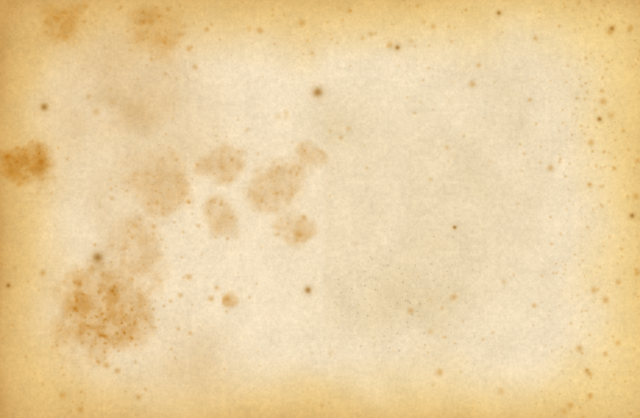
This texture is drawn by a WebGL 2 fragment shader. Its source:

```glsl
#version 300 es
precision highp float;

#define ASPECT 1.533
#define WARP 0.055
#define GRAIN 0.045
#define MOTTLE 0.035
#define SPECK_STRENGTH 0.42
#define STAIN_STRENGTH 0.95
#define RIM_WIDTH 0.045
#define FOLD_X 0.777

uniform vec2 u_resolution;
out vec4 fragColor;

const vec3 CREAM = vec3(0.957, 0.885, 0.755);
const vec3 TAN = vec3(0.925, 0.790, 0.530);
const vec3 YELLOW = vec3(0.955, 0.835, 0.565);
const vec3 BROWN = vec3(0.780, 0.590, 0.310);
const vec3 RUST = vec3(0.750, 0.490, 0.140);
const vec3 OLIVE = vec3(0.800, 0.700, 0.480);

// Foxed patches: centre, radius, strength
const vec4 PATCHES[12] = vec4[12](
  vec4(0.149, 0.940, 0.055, 0.60), vec4(0.374, 0.930, 0.070, 0.50),
  vec4(0.072, 0.606, 0.064, 1.00), vec4(0.390, 0.550, 0.082, 0.44),
  vec4(0.527, 0.612, 0.056, 0.44), vec4(0.534, 0.474, 0.052, 0.44),
  vec4(0.667, 0.552, 0.070, 0.46), vec4(0.705, 0.452, 0.044, 0.46),
  vec4(0.330, 0.400, 0.085, 0.42), vec4(0.249, 0.248, 0.125, 0.82),
  vec4(0.737, 0.622, 0.036, 0.40), vec4(0.558, 0.289, 0.021, 0.50));

// Wide faint discolourations: centre, radius, strength
const vec4 SHADES[9] = vec4[9](
  vec4(0.30, 0.80, 0.17, 0.36), vec4(0.38, 0.69, 0.14, 0.22),
  vec4(0.25, 0.53, 0.12, 0.20), vec4(1.10, 0.54, 0.26, 0.25),
  vec4(0.90, 0.25, 0.13, 0.24), vec4(1.25, 0.80, 0.13, 0.22),
  vec4(0.81, 0.70, 0.08, 0.22), vec4(0.47, 0.14, 0.09, 0.26),
  vec4(1.06, 0.31, 0.15, 0.18));

// Single bold spots: centre, radius
const vec3 SPOTS[11] = vec3[11](
  vec3(0.761, 0.779, 0.013), vec3(0.952, 0.886, 0.007),
  vec3(1.195, 0.969, 0.006), vec3(1.466, 0.932, 0.007),
  vec3(1.436, 0.715, 0.006), vec3(1.514, 0.484, 0.007),
  vec3(0.234, 0.384, 0.014), vec3(1.089, 0.456, 0.005),
  vec3(0.020, 0.317, 0.006), vec3(0.738, 0.306, 0.009),
  vec3(0.106, 0.744, 0.010));

vec2 hash2(vec2 p) {
  vec3 q = fract(vec3(p.xyx) * vec3(0.1031, 0.1030, 0.0973));
  q += dot(q, q.yzx + 33.33);
  return fract((q.xx + q.yz) * q.zy);
}

float gradAt(vec2 cell, vec2 offset, vec2 f) {
  return dot(hash2(cell + offset) * 2.0 - 1.0, f - offset);
}

float gradientNoise(vec2 p) {
  vec2 i = floor(p), f = p - i;
  vec2 u = f * f * f * (f * (f * 6.0 - 15.0) + 10.0);
  float low = mix(gradAt(i, vec2(0, 0), f), gradAt(i, vec2(1, 0), f), u.x);
  float high = mix(gradAt(i, vec2(0, 1), f), gradAt(i, vec2(1, 1), f), u.x);
  return mix(low, high, u.y);
}

float fbm(vec2 p) {
  float sum = 0.0, amp = 1.0;
  for (int i = 0; i < 4; i++) {
    sum += amp * gradientNoise(p);
    p = mat2(1.6, 1.2, -1.2, 1.6) * p + 17.3;
    amp *= 0.5;
  }
  return sum;
}

// Soft dots in jittered cells; density sets the share of filled cells
float specks(vec2 p, float density) {
  vec2 cell = floor(p);
  float sum = 0.0;
  for (int y = -1; y <= 1; y++)
    for (int x = -1; x <= 1; x++) {
      vec2 c = cell + vec2(x, y);
      vec2 h = hash2(c + 71.7);
      float radius = mix(0.10, 0.32, h.y * h.y);
      vec2 d = (p - c - hash2(c)) / radius;
      sum += smoothstep(h.x, h.x + 0.12, density) * exp(-dot(d, d)) * (0.4 + 0.6 * h.y);
    }
  return min(sum, 1.0);
}

void main() {
  vec2 uv = gl_FragCoord.xy / u_resolution;
  vec2 p = uv * vec2(ASPECT, 1.0);
  vec2 warp = vec2(fbm(p * 9.0), fbm(p * 9.0 + 40.0));
  float cloud = fbm(p * 3.5 + 8.0);

  // Pale centre inside a toned border
  vec2 box = abs(p - vec2(0.785, 0.495)) - vec2(0.48, 0.245);
  float d = length(max(box, 0.0)) + min(max(box.x, box.y), 0.0) - 0.14;
  float border = smoothstep(-0.07, 0.13, d + 0.07 * cloud + 0.02 * warp.x);
  vec3 col = mix(CREAM, mix(TAN, YELLOW, smoothstep(0.25, 1.4, p.x)), border);

  // Darker outer rim, strongest on the left
  vec2 side = min(p, vec2(ASPECT, 1.0) - p);
  float rim = exp(-side.x / RIM_WIDTH) * mix(0.62, 0.22, uv.x) + exp(-side.y / RIM_WIDTH) * 0.34;
  rim += 0.22 * exp(-dot(p - vec2(0, 1), p - vec2(0, 1)) / 0.05);
  col = mix(col, BROWN, clamp(rim * (1.0 + 0.6 * cloud), 0.0, 0.8));

  // Wide discolourations and the faint fold
  for (int i = 0; i < 9; i++) {
    vec4 s = SHADES[i];
    vec2 q = (p + WARP * warp - s.xy) / s.z;
    vec3 tone = mix(BROWN, OLIVE, smoothstep(0.5, 0.75, s.x));
    col = mix(col, tone, s.w * exp(-dot(q, q) * 1.1) * (0.85 + 0.7 * warp.y));
  }
  float fold = smoothstep(FOLD_X - 0.01, FOLD_X + 0.01, p.x) * exp(-max(p.x - FOLD_X, 0.0) * 9.0);
  col = mix(col, OLIVE, 0.11 * fold * smoothstep(0.12, 0.3, p.y) * (1.0 - smoothstep(0.7, 0.88, p.y)));

  // Foxed patches built from clustered dots
  float stain = 0.0, halo = 0.0;
  for (int i = 0; i < 12; i++) {
    vec4 s = PATCHES[i];
    float r = length(p + WARP * warp * min(1.0, s.z * 16.0) - s.xy) / s.z;
    stain = max(stain, s.w * (1.0 - smoothstep(0.5, 1.2, r)));
    halo = max(halo, s.w * exp(-r * r * 0.45));
  }
  float cluster = specks(p * 48.0 + warp, 0.75);
  float ragged = smoothstep(-0.35, 0.35, fbm(p * 24.0 + 3.0));
  float foxing = stain * (0.38 + 0.36 * ragged + 0.55 * cluster) + 0.10 * halo;
  col = mix(col, RUST, clamp(foxing * STAIN_STRENGTH, 0.0, 0.95));

  // Scattered specks, dense at the right edge and around patches
  float density = 0.12 + 0.30 * smoothstep(1.2, 1.42, p.x) + 0.45 * halo + 0.10 * smoothstep(0.7, 1.0, p.y);
  density *= 0.8 + 0.8 * cloud;
  float dots = specks(p * 36.0 + 5.0, density) + 0.6 * specks(p * 75.0 + 31.0, density * 0.9);
  col = mix(col, RUST, clamp(dots * SPECK_STRENGTH, 0.0, 0.7));

  // Bold spots with a soft bleed
  for (int i = 0; i < 11; i++) {
    vec2 q = (p - SPOTS[i].xy) / SPOTS[i].z;
    float r2 = dot(q, q);
    col = mix(col, RUST * 0.82, 0.55 * exp(-r2 * 1.6) + 0.18 * exp(-r2 * 0.4));
  }

  // Paper fibre, mottling and tiny dark flecks
  float flecks = specks(p * 110.0 + 9.0, 0.35 * exp(-dot(p - vec2(0.95, 0.3), p - vec2(0.95, 0.3)) / 0.03));
  col *= 1.0 + MOTTLE * fbm(p * 14.0) + GRAIN * gradientNoise(p * 150.0) + GRAIN * gradientNoise(p * 70.0);
  col = mix(col, OLIVE * 0.75, 0.3 * flecks);
  fragColor = vec4(clamp(col, 0.0, 1.0), 1.0);
}
```
